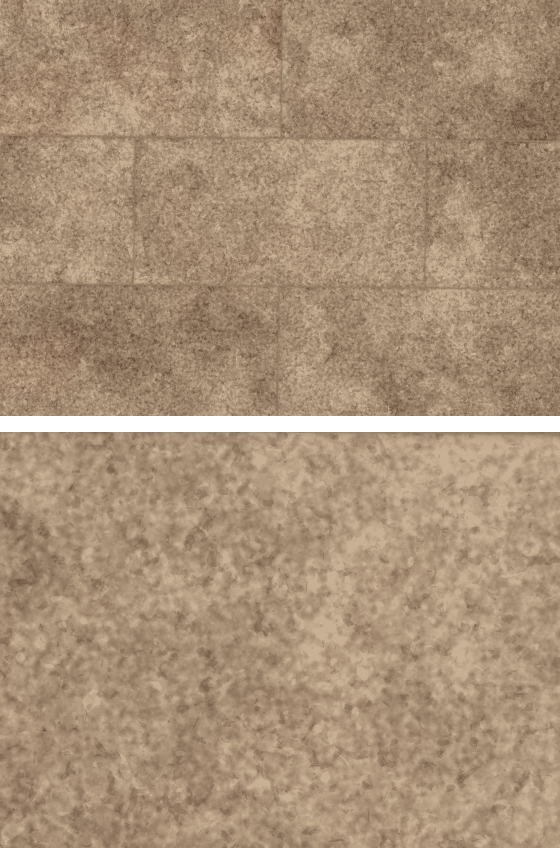
Top, the full canvas; bottom, a detail of the centre.
Reproduce this texture procedurally as a WebGL 1 fragment shader.

```glsl
precision highp float;
// Running-bond floor of honed fossil limestone: three rows of long tan slabs.
// Layered value noise gives clouds, chips and grain, jittered cells scatter
// shell fragments and pale blotches, and thin joints part the slabs.
uniform vec2 u_resolution;

vec3 hash3(vec2 p) {
  vec3 q = fract(p.xyx * vec3(0.1031, 0.1030, 0.0973));
  q += dot(q, q.yxz + 33.33);
  return fract((q.xxy + q.yzz) * q.zyx);
}

float noise(vec2 p) {
  vec2 i = floor(p), f = fract(p);
  f = f * f * (3.0 - 2.0 * f);
  return mix(mix(hash3(i).x, hash3(i + vec2(1, 0)).x, f.x),
             mix(hash3(i + vec2(0, 1)).x, hash3(i + vec2(1, 1)).x, f.x), f.y);
}

// Each octave is turned, so that no grid shows
float fbm(vec2 p) {
  float sum = 0.0, amp = 0.52;
  for (int i = 0; i < 5; i++) {
    sum += amp * noise(p);
    p = mat2(1.6, 1.2, -1.2, 1.6) * p + 5.7;
    amp *= 0.5;
  }
  return sum;
}

// Bent fragments, one per cell at most: positive is pale shell, negative a dark pit
float shells(vec2 p, float amount) {
  vec2 cell = floor(p);
  float sum = 0.0;
  for (int y = -1; y <= 1; y++) {
    for (int x = -1; x <= 1; x++) {
      vec2 id = cell + vec2(x, y);
      vec3 place = hash3(id), form = hash3(id + 71.3);
      vec2 d = p - id - place.xy;
      float angle = 6.2832 * form.x;
      d = mat2(cos(angle), sin(angle), -sin(angle), cos(angle)) * d;
      d.y += (form.y - 0.5) * 2.0 * d.x * d.x;
      float pale = step(0.4, form.z);
      vec2 size = vec2(0.15 + 0.22 * form.y, mix(0.07, 0.09 + 0.16 * place.x, pale));
      float body = 1.0 - smoothstep(0.7, 1.05, length(d / size));
      sum += body * step(place.z, amount) * mix(-0.9, 0.9, pale);
    }
  }
  return clamp(sum, -1.0, 1.0);
}

// Rare round patches of pale, fine-grained stone
float blotches(vec2 p) {
  vec2 cell = floor(p);
  float best = 0.0;
  for (int y = -1; y <= 1; y++) {
    for (int x = -1; x <= 1; x++) {
      vec2 id = cell + vec2(x, y);
      vec3 h = hash3(id + 19.7);
      float radius = 0.14 + 0.2 * fract(h.z * 17.0);
      float d = length(p - id - h.xy) / radius;
      best = max(best, (1.0 - smoothstep(0.6, 1.15, d)) * step(h.z, 0.38));
    }
  }
  return best;
}

void main() {
  vec2 p = gl_FragCoord.xy / u_resolution.y;
  float pixel = 1.0 / u_resolution.y;

  // Slab layout, a little out of level
  vec2 slab = vec2(0.70, 0.356);
  vec2 q = p + vec2(-0.012 * (p.y - 0.5), 0.011 * p.x);
  q = (q - vec2(0.323, 0.319)) / slab;
  float row = floor(q.y);
  q.x -= 0.5 * mod(row, 2.0);
  vec2 tile = floor(q), f = fract(q);
  vec2 edge = min(f, 1.0 - f) * slab;
  vec3 kind = hash3(tile + 3.7);

  // Each slab is cut from its own piece of stone
  vec2 s = p + 9.0 * kind.xy;
  vec2 warp = vec2(fbm(s * 14.0), fbm(s * 14.0 + 31.0)) - 0.5;
  float clouds = fbm(s * 4.0 + warp);
  float mottle = fbm(s * 22.0 + 2.0 * warp);
  float grain = fbm(mat2(0.8, 0.6, -0.6, 0.8) * s * 190.0);
  float rich = mix(0.45, 1.0, kind.z) * (row < 0.0 ? 0.5 : 1.0);

  float tone = 0.61 + 0.12 * (kind.x - 0.5);
  tone += 0.85 * (clouds - 0.5) + 0.5 * (mottle - 0.5) + 1.0 * (grain - 0.5);
  float blotch = blotches(s * 4.2 + 0.9 * warp);
  tone += 0.3 * blotch * rich;

  // Ragged pale chips and small dark pits, fewer inside the blotches
  float chips = fbm(s * 34.0 + 60.0 + 3.0 * warp);
  tone += 0.2 * rich * smoothstep(0.63, 0.68, chips);
  float pits = fbm(s * 110.0 + 25.0);
  tone -= 0.26 * (1.0 - 0.6 * blotch) * smoothstep(0.65, 0.71, pits);

  // Shell fragments from large to small, gathered in drifts
  float drift = smoothstep(0.36, 0.64, fbm(s * 6.0 + 50.0));
  float scale = 18.0;
  for (int i = 0; i < 4; i++) {
    float amount = (0.07 + 0.36 * drift) * rich + 0.035 * float(i);
    tone += 0.25 * shells(s * scale + 0.05 * scale * warp + 8.0 * float(i), amount);
    scale *= 1.7;
  }

  // Light falls off to the corners and the right
  vec2 c = gl_FragCoord.xy / u_resolution - 0.5;
  tone += 0.06 - 0.32 * dot(c, c) - 0.16 * smoothstep(0.3, 0.5, c.x);

  vec3 color = mix(vec3(0.46, 0.36, 0.28), vec3(0.75, 0.66, 0.55), clamp(tone, -0.15, 1.1));
  float rust = smoothstep(0.52, 0.72, fbm(s * 6.0 + 90.0)) * kind.y;
  color += rust * vec3(0.012, -0.005, -0.007);

  // Joints: dark rim with a thin grout line, fainter on the upright ones
  vec2 rim = exp(-edge / 0.0026) * vec2(0.6 + 0.3 * kind.y, 1.0);
  color *= 1.0 - 0.24 * max(rim.x, rim.y);
  vec2 grout = 1.0 - smoothstep(vec2(0.0006), vec2(0.001 + pixel), edge);
  float fill = max(0.6 * grout.x, 0.8 * grout.y);
  color = mix(color, vec3(0.61, 0.51, 0.40) * (0.94 + 0.12 * grain), fill);

  gl_FragColor = vec4(color, 1.0);
}
```
